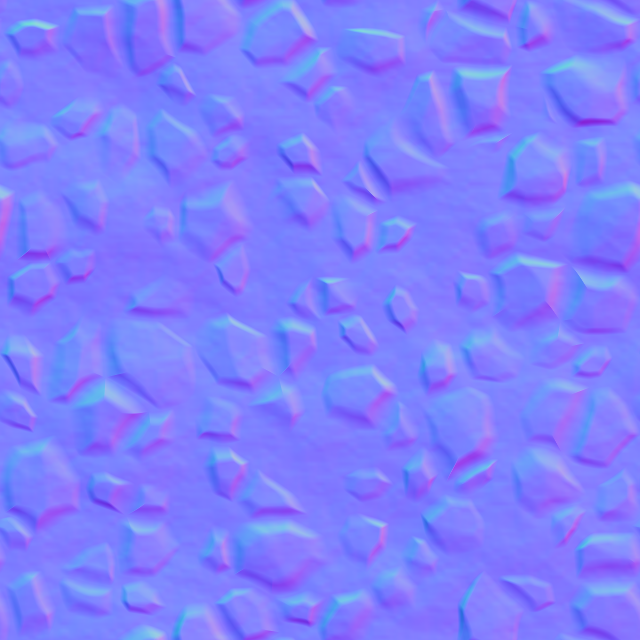
This texture map is drawn by a Shadertoy shader. Its source:

```glsl
// Tiling normal map of flat-topped stones half sunk in softly uneven ground.

const float GRID = 10.0;           // stones per side before crowding
const int   FACETS = 7;            // side planes per stone
const float TAU = 6.2831853;
const float GAP = 0.008;           // bare ground kept between neighbours
const float SKIRT = 0.004;         // softness where stone meets ground

vec3 hash3(vec3 p) {
    p = fract(p * vec3(0.1031, 0.1030, 0.0973));
    p += dot(p, p.yxz + 33.33);
    return fract((p.xxy + p.yxx) * p.zyx);
}

vec2 direction(float turn) {
    return vec2(cos(TAU * turn), sin(TAU * turn));
}

float softMin(float a, float b, float k) {
    float h = max(k - abs(a - b), 0.0) / k;
    return min(a, b) - 0.25 * h * h * k;
}

float softMax(float a, float b, float k) {
    return -softMin(-a, -b, k);
}

// Value noise that wraps after a whole number of lattice cells.
float tileNoise(vec2 p, vec2 period, float salt) {
    vec2 x = p * period, i = floor(x), f = x - i;
    f = f * f * f * (f * (f * 6.0 - 15.0) + 10.0);
    vec2 lo = mod(i, period), hi = mod(i + 1.0, period);
    float a = hash3(vec3(lo, salt)).x;
    float b = hash3(vec3(hi.x, lo.y, salt)).x;
    float c = hash3(vec3(lo.x, hi.y, salt)).x;
    float d = hash3(vec3(hi, salt)).x;
    return mix(mix(a, b, f.x), mix(c, d, f.x), f.y);
}

float groundHeight(vec2 p) {
    float sum = 0.0, amp = 0.011;
    vec2 period = vec2(5.0, 6.0);
    for (int i = 0; i < 5; i++) {
        sum += amp * tileNoise(p, period, 20.0 + float(i));
        period *= 2.0;
        amp *= 0.44;
    }
    return sum;
}

// Centre in xy, radius in z.
vec3 stoneAt(vec2 cell) {
    vec3 r = hash3(vec3(mod(cell, GRID), 3.0));
    vec2 centre = (cell + 0.5 + 0.75 * (r.xy - 0.5)) / GRID;
    return vec3(centre, mix(0.029, 0.076, r.z * r.z));
}

float power(vec2 p, vec3 stone) {
    vec2 q = p - stone.xy;
    return dot(q, q) - stone.z * stone.z;
}

// Height of one stone: steep side planes cut by two gently tilted top planes.
float stoneHeight(vec2 q, float radius, vec2 id, float edge) {
    vec3 shape = hash3(vec3(id, 5.0));
    vec3 tilt = hash3(vec3(id, 6.0));
    vec2 axis = direction(shape.x);
    q += axis * dot(q, axis) * 0.5 * shape.y;

    float body = 0.55 * (edge - GAP);
    for (int k = 0; k < FACETS; k++) {
        vec3 r = hash3(vec3(id, 30.0 + float(k)));
        vec2 side = direction(shape.z + (float(k) + 0.6 * r.x) / float(FACETS));
        float inside = radius * mix(0.82, 1.1, r.y) - dot(q, side);
        body = softMin(body, inside * mix(0.28, 0.72, r.z), 0.002);
    }

    float top = 0.0015 + radius * mix(0.07, 0.14, tilt.x) - 0.5 * dot(q, q);
    float slabA = top + 0.06 * dot(q, direction(tilt.y));
    float slabB = top + 0.001 + 0.1 * dot(q, direction(tilt.z));
    return softMin(body, softMin(slabA, slabB, 0.0008), 0.0025);
}

float surfaceHeight(vec2 p) {
    float wobbleX = tileNoise(p, vec2(13.0), 11.0);
    float wobbleY = tileNoise(p, vec2(13.0), 12.0);
    vec2 w = p + 0.025 * (vec2(wobbleX, wobbleY) - 0.5);
    vec2 home = floor(w * GRID);

    // Owner: the stone of least power distance.
    vec2 id = home;
    float nearest = 1e3;
    for (int y = -2; y <= 2; y++)
    for (int x = -2; x <= 2; x++) {
        vec2 cell = home + vec2(x, y);
        float d = power(w, stoneAt(cell));
        if (d < nearest) { nearest = d; id = cell; }
    }

    // Distance to the border shared with the closest rival.
    vec3 own = stoneAt(id);
    float edge = 1.0;
    for (int y = -2; y <= 2; y++)
    for (int x = -2; x <= 2; x++) {
        vec2 cell = home + vec2(x, y);
        if (cell == id) continue;
        vec3 rival = stoneAt(cell);
        float span = max(distance(rival.xy, own.xy), 0.001);
        edge = min(edge, 0.5 * (power(w, rival) - nearest) / span);
    }

    float stone = stoneHeight(w - own.xy, own.z, mod(id, GRID), edge);
    return groundHeight(p) + softMax(stone, 0.0, SKIRT);
}

void mainImage(out vec4 fragColor, in vec2 fragCoord) {
    vec2 p = fragCoord / iResolution.xy;
    float stepSize = 0.0015;
    float h = surfaceHeight(p);
    float hx = surfaceHeight(p + vec2(stepSize, 0.0));
    float hy = surfaceHeight(p + vec2(0.0, stepSize));
    vec2 slope = vec2(hx - h, hy - h) / stepSize;
    vec3 normal = normalize(vec3(-slope * vec2(0.75, 1.0), 1.0));
    fragColor = vec4(0.5 + 0.5 * normal, 1.0);
}
```
